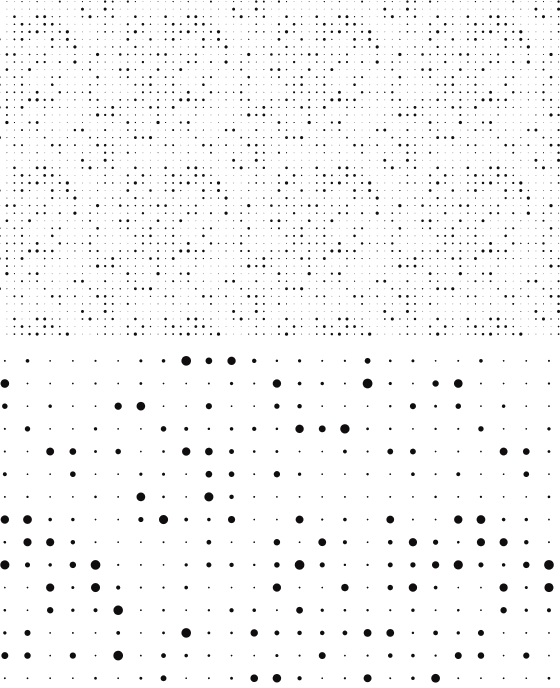
Top: the whole. Bottom: its middle third, enlarged.
This pattern is drawn by a WebGL 1 fragment shader. Its source:

```glsl
precision highp float;
// A square grid of ink dots on white paper. A block of 20 x 20 dots repeats;
// inside it each radius comes from a hash, skewed by soft periodic waves
// so that heavy dots gather in clusters and faint ones fill the gaps.

uniform vec2 u_resolution;

#define DOTS_ACROSS 74.1
#define GRID_SHIFT vec2(0.087, -0.21)
#define BLOCK 20.0
#define MIN_RADIUS 0.035
#define MAX_RADIUS 0.215
#define SPARSE_SKEW 5.0
#define DENSE_SKEW 1.6
#define PAPER vec3(1.0)
#define INK vec3(0.06, 0.05, 0.05)
#define TAU 6.2831853

float hash(vec2 p) {
  return fract(sin(dot(p, vec2(127.1, 311.7))) * 43758.5453);
}

// Share of heavy dots around a cell, 0 to 1, periodic over the block
float clusterDensity(vec2 cell) {
  float columnWave = cos(TAU * (cell.x - 0.5) / BLOCK);
  float rowWave = cos(TAU * 2.0 * (cell.y - 4.5) / BLOCK);
  return clamp(0.5 + 0.22 * columnWave + 0.28 * rowWave, 0.0, 1.0);
}

float dotRadius(vec2 cell) {
  float skew = mix(SPARSE_SKEW, DENSE_SKEW, clusterDensity(cell));
  return mix(MIN_RADIUS, MAX_RADIUS, pow(hash(cell + 3.0), skew));
}

// Smooth disc; dots thinner than a pixel fade instead of vanishing
float discCoverage(float dist, float radius, float pixel) {
  float drawn = max(radius, 0.5 * pixel);
  float fade = radius / drawn;
  return clamp((drawn - dist) / pixel + 0.5, 0.0, 1.0) * fade * fade;
}

void main() {
  // Grid units, with rows counted down from the top edge
  vec2 fromTop = vec2(gl_FragCoord.x, u_resolution.y - gl_FragCoord.y);
  vec2 grid = fromTop / u_resolution.x * DOTS_ACROSS + GRID_SHIFT;
  float pixel = DOTS_ACROSS / u_resolution.x;

  // Nearest dot and its place in the repeating block
  vec2 center = floor(grid + 0.5);
  vec2 cell = mod(center, BLOCK);

  float ink = discCoverage(length(grid - center), dotRadius(cell), pixel);
  gl_FragColor = vec4(mix(PAPER, INK, ink), 1.0);
}
```
